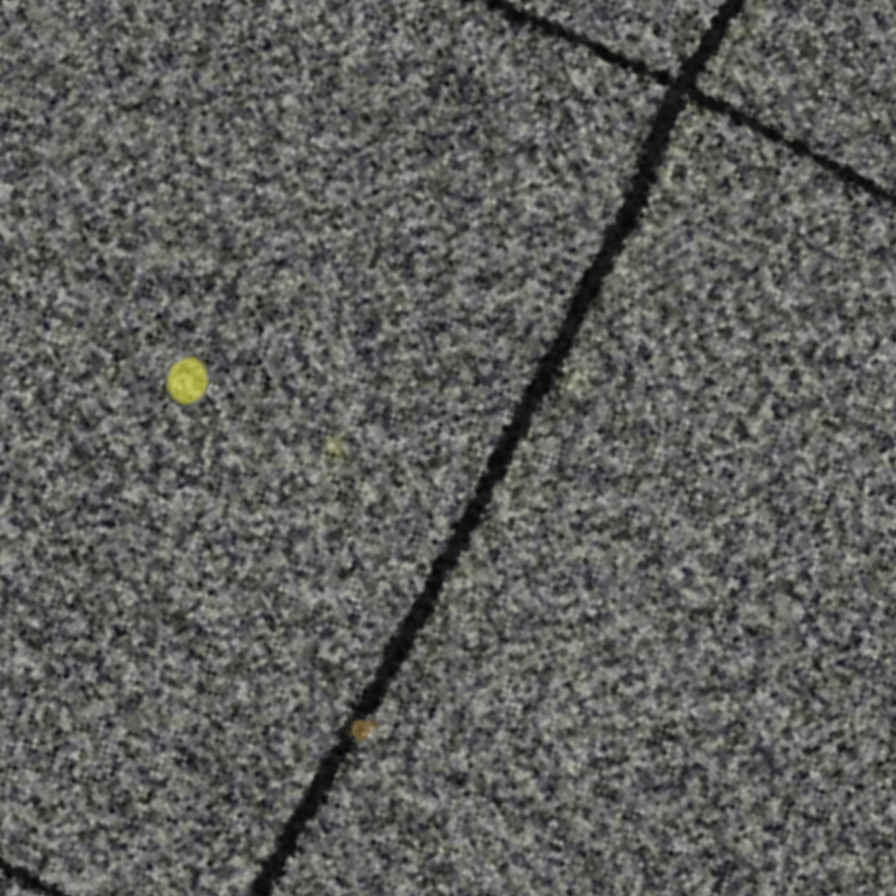
Write a WebGL 1 fragment shader that draws this texture.

```glsl
precision highp float;
// Speckled grey stone paving with dark crossing joints and small lichen spots.

uniform vec2 u_resolution;

#define GRAIN_SCALE 128.0
#define GRAIN_CONTRAST 0.66
#define PATCH_CONTRAST 0.07
#define MAIN_HALF_WIDTH 0.0112
#define SIDE_HALF_WIDTH 0.0068
#define EDGE_SOFTNESS 0.0055
#define EDGE_WOBBLE 0.006
#define STONE vec3(0.383, 0.382, 0.374)
#define JOINT vec3(0.065, 0.064, 0.066)
#define LICHEN vec3(0.69, 0.69, 0.31)
#define RUST vec3(0.50, 0.41, 0.24)

float hash(vec2 p) {
  return fract(sin(dot(p, vec2(127.1, 311.7))) * 43758.5453);
}

float noise(vec2 p) {
  vec2 i = floor(p);
  vec2 f = fract(p);
  f = f * f * (3.0 - 2.0 * f);
  return mix(mix(hash(i), hash(i + vec2(1.0, 0.0)), f.x),
             mix(hash(i + vec2(0.0, 1.0)), hash(i + vec2(1.0, 1.0)), f.x), f.y);
}

float fbm(vec2 p) {
  float sum = 0.0;
  float amp = 0.5;
  for (int i = 0; i < 4; i++) {
    sum += amp * noise(p);
    p = mat2(0.8, 0.6, -0.6, 0.8) * p * 2.0 + 7.3;
    amp *= 0.5;
  }
  return sum / 0.9375;
}

// Round falloff: 1 at the centre, fading with distance in radii.
float blob(vec2 p, vec2 centre, vec2 radius) {
  vec2 d = (p - centre) / radius;
  return exp(-dot(d, d));
}

// Signed distance across the long diagonal joint, positive to its right.
float mainJoint(vec2 p) {
  float kink = (p.y - 0.89) / 0.07;
  float x = 0.287 + 0.54 * p.y + 0.010 * sin(3.9 * p.y) - 0.010 * exp(-kink * kink);
  return (p.x - x) * 0.88;
}

// Distance across the thin joint at the upper right.
float upperJoint(vec2 p) {
  float x = p.x - 0.54;
  return abs(p.y - (1.0 - 0.41 * x - 0.17 * x * x)) * 0.895;
}

float lowerJoint(vec2 p) {
  return abs(p.y - 0.034 + 0.52 * p.x) * 0.887;
}

float jointMask(float d, float halfWidth) {
  return 1.0 - smoothstep(halfWidth - EDGE_SOFTNESS, halfWidth + EDGE_SOFTNESS, d);
}

// Speckle made of two rotated layers, centred on zero.
float grain(vec2 p) {
  vec2 q = mat2(0.91, 0.41, -0.41, 0.91) * p * GRAIN_SCALE;
  q += 0.7 * vec2(noise(q * 0.35), noise(q * 0.35 + 19.0));
  vec2 r = mat2(0.87, -0.5, 0.5, 0.87) * p * GRAIN_SCALE * 1.55 + 41.0;
  return 0.58 * noise(q) + 0.42 * noise(r) - 0.5;
}

void main() {
  vec2 p = gl_FragCoord.xy / u_resolution;
  float side = mainJoint(p);

  // Stone: fine speckle over broad stains, cool darks and warm lights
  float speck = grain(p);
  float stain = fbm(p * 9.0 + 3.0) - 0.5;
  float shade = GRAIN_CONTRAST * speck + PATCH_CONTRAST * stain;
  shade -= 0.07 * blob(p, vec2(0.51, 0.88), vec2(0.07, 0.05));
  shade -= 0.04 * blob(p, vec2(0.26, 0.91), vec2(0.09, 0.06));
  shade -= 0.08 * blob(p, vec2(0.455, 0.25), vec2(0.035, 0.03));
  shade -= 0.04 * blob(p, vec2(0.27, 0.59), vec2(0.05, 0.06));
  vec3 col = STONE + shade * vec3(1.0, 0.99, 0.93);
  float blueTint = noise(p * GRAIN_SCALE * 0.6 + 71.0) - 0.5;
  col += blueTint * vec3(-0.012, -0.012, 0.045);

  // Pale mossy rim along the right of the long joint
  float rim = exp(-pow((side - 0.027) / 0.018, 2.0)) * smoothstep(0.1, 0.4, p.y);
  col += rim * vec3(0.024, 0.026, 0.0);
  col += 0.09 * blob(p, vec2(0.375, 0.497), vec2(0.013, 0.02)) * vec3(0.8, 0.9, -0.3);

  // Joints with crumbled edges
  float wobble = EDGE_WOBBLE * (noise(p * 75.0 + 11.0) - 0.5) + 0.006 * speck;
  float gap = jointMask(abs(side) + wobble, MAIN_HALF_WIDTH);
  gap = max(gap, jointMask(upperJoint(p) + wobble, SIDE_HALF_WIDTH) * step(0.5, p.x));
  gap = max(gap, jointMask(lowerJoint(p) + wobble, SIDE_HALF_WIDTH) * step(p.x, 0.15));
  col = mix(col, JOINT + 0.10 * speck, gap * 0.96);

  // Yellow lichen disc and a rusty fleck beside the joint
  float disc = length((p - vec2(0.2096, 0.5755)) / vec2(0.0235, 0.0265)) + 0.35 * speck;
  col = mix(col, LICHEN + 0.28 * speck, 1.0 - smoothstep(0.78, 1.1, disc));
  float fleck = length((p - vec2(0.404, 0.186)) / vec2(0.020, 0.015)) + 0.9 * speck;
  col = mix(col, RUST + 0.35 * speck, 0.85 * (1.0 - smoothstep(0.5, 1.1, fleck)));

  gl_FragColor = vec4(clamp(col, 0.0, 1.0), 1.0);
}
```
